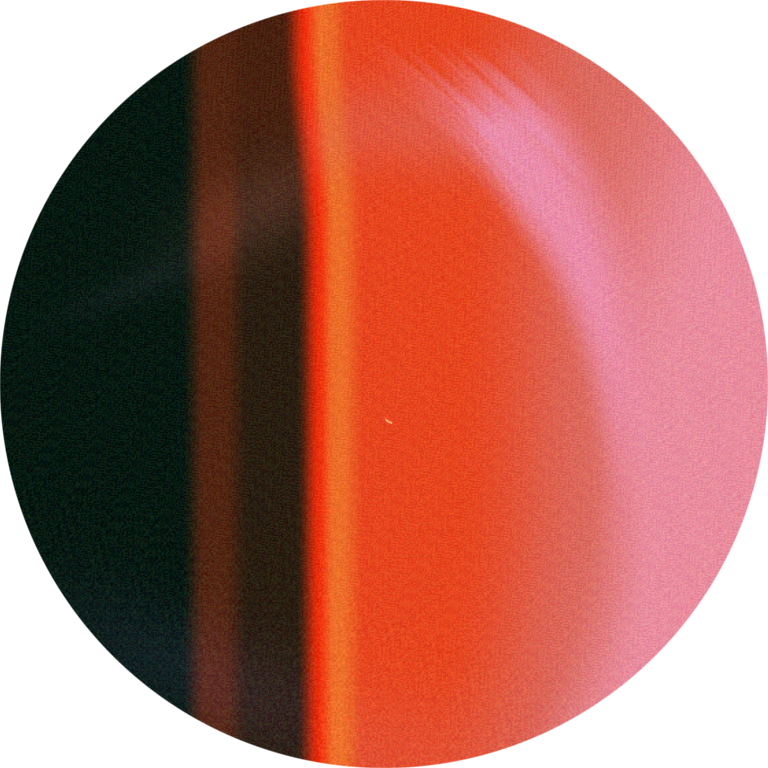
This background is drawn by a WebGL 2 fragment shader. Its source:

```glsl
#version 300 es
precision highp float;
// A round window onto blurred film light: dark green and brown bands at left,
// a glowing orange seam, a red field and a curved pink plume at right.
// Built from soft vertical ramps, a parabolic ridge, haze blobs and grain.

#define GRAIN_CELLS 560.0
#define GRAIN_AMOUNT 0.13
#define SEAM_X 0.403
#define RIDGE_X 0.797
#define RIDGE_Y 0.35
#define RIDGE_BEND 0.90
#define STREAK_AMOUNT 0.32

uniform vec2 u_resolution;
out vec4 outColor;

const vec3 GREEN = vec3(0.025, 0.095, 0.065);
const vec3 BROWN = vec3(0.320, 0.145, 0.070);
const vec3 UMBER = vec3(0.160, 0.115, 0.065);
const vec3 SCARLET = vec3(0.940, 0.180, 0.050);
const vec3 ORANGE = vec3(0.930, 0.430, 0.165);
const vec3 RED = vec3(0.905, 0.270, 0.120);
const vec3 SALMON = vec3(0.860, 0.420, 0.385);
const vec3 PINK = vec3(0.915, 0.550, 0.620);
const vec3 ORCHID = vec3(0.920, 0.550, 0.665);

float hash(vec2 p) {
  return fract(sin(dot(p, vec2(127.1, 311.7))) * 43758.5);
}

float noise(vec2 p) {
  vec2 i = floor(p), f = fract(p);
  f = f * f * (3.0 - 2.0 * f);
  return mix(mix(hash(i), hash(i + vec2(1, 0)), f.x),
             mix(hash(i + vec2(0, 1)), hash(i + vec2(1, 1)), f.x), f.y);
}

// Soft elliptical spot, turned by an angle
float blob(vec2 p, vec2 center, vec2 size, float angle) {
  float c = cos(angle), s = sin(angle);
  vec2 q = mat2(c, -s, s, c) * (p - center) / size;
  return exp(-dot(q, q));
}

// Dark bands left of the seam, with faint haze
vec3 darkSide(vec2 p) {
  vec3 inner = mix(UMBER, BROWN * 0.88, smoothstep(0.68, 0.88, p.y));
  vec3 col = mix(GREEN, BROWN, smoothstep(0.235, 0.268, p.x));
  col = mix(col, inner, smoothstep(0.29, 0.325, p.x));
  col += vec3(0.12, 0.065, 0.065) * blob(p, vec2(0.34, 0.73), vec2(0.12, 0.055), 0.5);
  col += vec3(0.035, 0.025, 0.04) * blob(p, vec2(0.18, 0.63), vec2(0.10, 0.02), 0.4);
  col += vec3(0.05, 0.035, 0.075) * blob(p, vec2(0.26, 0.12), vec2(0.24, 0.07), -0.4);
  return col;
}

// Red field, salmon falloff, pink flank and the streaked plume
vec3 brightSide(vec2 p) {
  float bend = p.y - RIDGE_Y;
  float d = p.x - RIDGE_X + RIDGE_BEND * bend * bend;
  float high = smoothstep(0.60, 0.85, p.y);
  float low = smoothstep(0.35, 0.05, p.y);

  vec3 col = mix(RED, SALMON, smoothstep(0.59, 0.79, p.x + 0.03 * low));
  col = mix(col, SALMON, 0.28 * smoothstep(0.16, 0.0, p.y));
  float flank = smoothstep(0.72, 0.97, p.x + 0.4 * (0.75 - p.y));
  float side = smoothstep(-0.035, 0.055 + 0.03 * low, d);
  col = mix(col, PINK, flank * side);

  float streak = noise(vec2(d * 85.0 + p.y * 8.0, p.y * 9.0)) - 0.5;
  streak += 0.5 * (noise(vec2(d * 190.0, p.y * 14.0)) - 0.5);
  float soft = mix(0.03, 0.055, max(high, low));
  float left = smoothstep(-soft, soft, d - 0.008 + 0.025 * streak * high);
  float rightEdge = 0.825 - 0.8 * (p.y - 0.5) * (p.y - 0.5);
  float right = 1.0 - smoothstep(-0.045, 0.04, p.x - rightEdge);
  float top = 1.0 - smoothstep(0.83, 0.945, p.y + 0.05 * streak);
  float plume = left * right * top * smoothstep(0.08, 0.45, p.y);
  plume *= 1.0 + STREAK_AMOUNT * streak * high;
  col = mix(col, ORCHID, clamp(plume, 0.0, 1.0));

  // Wisps trailing from the head of the plume
  float wisp = blob(p, vec2(0.56, 0.83), vec2(0.12, 0.055), -0.25);
  return mix(col, SALMON, 0.55 * wisp * (1.0 - plume));
}

void main() {
  float unit = min(u_resolution.x, u_resolution.y);
  vec2 p = (gl_FragCoord.xy - 0.5 * u_resolution) / unit + 0.5;

  // Seam: dark to scarlet, through orange, into the red field
  float seam = p.x - SEAM_X + 0.018 * smoothstep(0.70, 0.95, p.y);
  vec3 glow = mix(SCARLET, ORANGE, smoothstep(0.010, 0.034, seam));
  glow += 0.025 * (noise(vec2(p.x * 160.0, p.y * 2.0)) - 0.5);
  vec3 light = mix(glow, brightSide(p), smoothstep(0.042, 0.072, seam));
  light = mix(light, SALMON, 0.3 * blob(p, vec2(0.44, 0.82), vec2(0.06, 0.05), 0.3));
  vec3 col = mix(darkSide(p), light, smoothstep(-0.018, 0.014, seam));

  // Small bright curved fleck
  vec2 f = p - vec2(0.506, 0.451);
  float bow = abs(f.y + 0.55 * f.x - 40.0 * f.x * f.x);
  float fleck = smoothstep(0.0025, 0.0005, bow) * smoothstep(0.006, 0.003, abs(f.x));
  col = mix(col, vec3(0.96, 0.74, 0.48), 0.9 * fleck);

  // Film grain, slightly coloured
  vec2 g = p * GRAIN_CELLS;
  vec3 tint = vec3(noise(g), noise(g + 71.3), noise(g + 153.7)) - 0.5;
  col += GRAIN_AMOUNT * mix(vec3(tint.g), tint, 0.55);

  // Round window on white
  float edge = length(p - 0.5) - 0.5;
  float aa = 1.0 / unit;
  outColor = vec4(mix(clamp(col, 0.0, 1.0), vec3(1.0), smoothstep(-aa, aa, edge)), 1.0);
}
```
